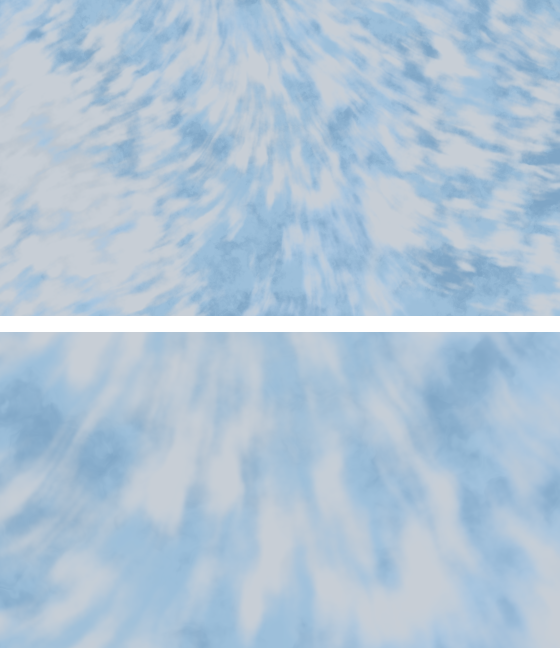
Top: the whole. Bottom: its middle third, enlarged.
A Shadertoy shader for this texture:

```glsl
// Thin white cloud swept over a pale, mottled blue ground.
// Noise averaged along a curving wind field makes coarse and fine streaks;
// warped noise makes the crinkled blue patches seen between them.

const vec3 DEEP_BLUE  = vec3(0.500, 0.650, 0.775);
const vec3 PALE_BLUE  = vec3(0.615, 0.750, 0.855);
const vec3 HAZE_BLUE  = vec3(0.690, 0.800, 0.905);
const vec3 CLOUD_GREY = vec3(0.735, 0.770, 0.805);
const vec3 CLOUD_LIT  = vec3(0.785, 0.810, 0.838);

const float STREAK_LENGTH = 0.045;  // half length, in canvas heights
const float COARSE_SCALE  = 10.0;
const float FINE_SCALE    = 34.0;
const float BANK_SCALE    = 2.4;
const float PATCH_SCALE   = 7.5;
const int   WIND_STEPS    = 8;

float hash(vec2 cell) {
    vec3 q = fract(vec3(cell.xyx) * 0.1031);
    q += dot(q, q.yzx + 33.33);
    return fract((q.x + q.y) * q.z);
}

float noise(vec2 p) {
    vec2 cell = floor(p);
    vec2 f = fract(p);
    f = f * f * f * (f * (f * 6.0 - 15.0) + 10.0);
    float low  = mix(hash(cell), hash(cell + vec2(1, 0)), f.x);
    float high = mix(hash(cell + vec2(0, 1)), hash(cell + vec2(1, 1)), f.x);
    return mix(low, high, f.y);
}

// Layered noise, centred on zero
float fbm(vec2 p, int octaves) {
    float sum = 0.0, weight = 0.5;
    for (int i = 0; i < octaves; i++) {
        sum += weight * (noise(p) - 0.5);
        p = mat2(1.6, 1.2, -1.2, 1.6) * p + 17.3;
        weight *= 0.56;
    }
    return sum;
}

// Wind turns from level at the left, through steep, to falling at the right
vec2 windDirection(vec2 p) {
    float turn = smoothstep(0.0, 1.5, p.x + 0.3 * (p.y - 0.5));
    float angle = 0.25 + 2.3 * turn + 1.1 * (noise(p * 1.9 + 5.0) - 0.5);
    return vec2(cos(angle), sin(angle));
}

// Coarse (x) and fine (y) noise smeared along the wind
vec2 windStreaks(vec2 p) {
    vec2 wind = windDirection(p);
    p += 0.022 * vec2(fbm(p * 16.0 + 80.0, 3), fbm(p * 16.0 + 95.0, 3));
    vec2 sum = vec2(0.0);
    float total = 0.0;
    for (int i = -WIND_STEPS; i <= WIND_STEPS; i++) {
        float t = float(i) / float(WIND_STEPS);
        float weight = 1.1 - abs(t);
        vec2 q = p + wind * STREAK_LENGTH * t;
        sum += weight * vec2(fbm(q * COARSE_SCALE, 3), fbm(q * FINE_SCALE + 60.0, 3));
        total += weight;
    }
    return sum / total;
}

// Soft oval, one at its centre
float oval(vec2 p, vec2 centre, vec2 radius) {
    vec2 d = (p - centre) / radius;
    return exp(-dot(d, d));
}

// Broad banks of cloud and the open basin between them
float cloudBanks(vec2 p) {
    vec2 warp = vec2(fbm(p * 3.0 + 40.0, 3), fbm(p * 3.0 + 70.0, 3));
    float banks = 1.05 * fbm((p + 0.25 * warp) * BANK_SCALE + 11.0, 4);
    banks += 0.20 * oval(p, vec2(0.15, 0.48), vec2(0.40, 0.20));
    banks += 0.20 * oval(p, vec2(0.95, 0.85), vec2(0.75, 0.25));
    banks -= 0.18 * oval(p, vec2(0.95, 0.15), vec2(0.50, 0.32));
    return banks;
}

// Faint curved trail low on the right
float trail(vec2 p) {
    float bend = 1.17 + 0.02 * p.y + 0.33 * p.y * p.y;
    float across = (p.x - bend + 0.02 * fbm(p * 9.0, 3)) / 0.020;
    return exp(-across * across) * (1.0 - smoothstep(0.30, 0.46, p.y));
}

void mainImage(out vec4 fragColor, in vec2 fragCoord) {
    vec2 p = fragCoord / iResolution.y;

    // Mottled blue ground
    vec2 crinkle = vec2(fbm(p * 24.0, 4), fbm(p * 24.0 + 31.0, 4));
    float patches = fbm(p * PATCH_SCALE + 0.7 * crinkle + 3.0, 6);
    float grain = fbm(p * 45.0 + 9.0, 3);
    float paleness = smoothstep(-0.28, 0.20, patches + 0.22 * grain);
    vec3 color = mix(DEEP_BLUE, PALE_BLUE, paleness);

    // Cloud cover
    vec2 streaks = windStreaks(p);
    float fluff = fbm(p * 22.0 + 51.0, 4);
    float wisps = 1.15 * streaks.x + 1.9 * streaks.y + 0.42 * fluff;
    float cover = cloudBanks(p) + wisps;

    // Thin haze first, then the denser cloud
    float haze = smoothstep(-0.34, 0.28, 0.8 * cover + 0.9 * fbm(p * 3.5 + 23.0, 3));
    color = mix(color, HAZE_BLUE, 0.85 * haze);
    float light = smoothstep(-0.30, 0.30, wisps + 0.3 * grain);
    vec3 cloud = mix(CLOUD_GREY, CLOUD_LIT, light);
    color = mix(color, cloud, 0.96 * smoothstep(-0.27, 0.43, cover));
    color = mix(color, CLOUD_LIT, 0.42 * trail(p));

    fragColor = vec4(color, 1.0);
}
```
